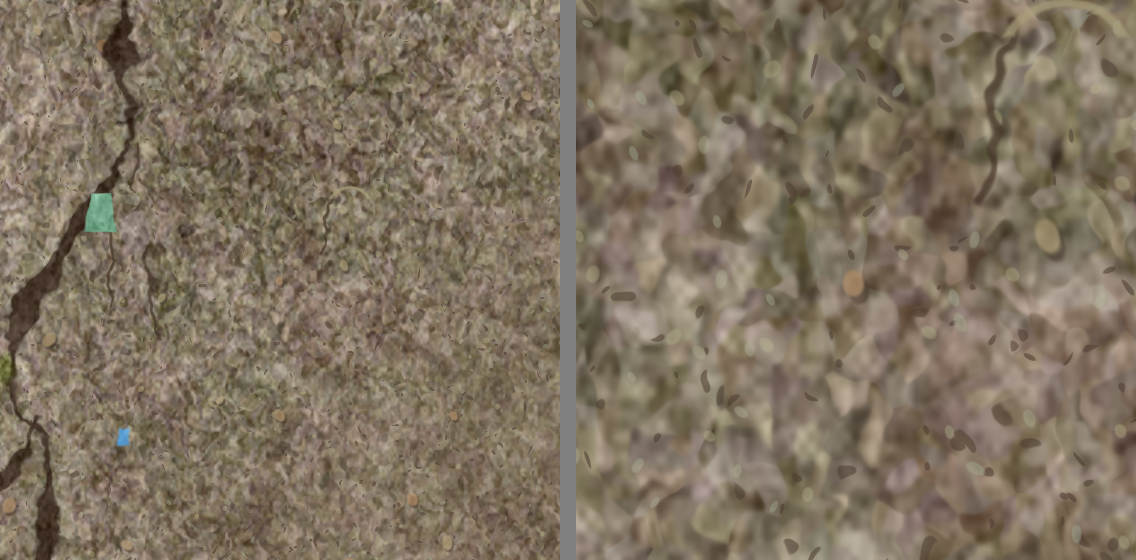
Left: the whole. Right: its middle third, enlarged.
Reproduce this texture procedurally as a Shadertoy shader.

```glsl
// Weathered concrete: soft mineral facets and layered noise form the grain,
// with scattered pebbles, dark pits and broad stains on top. A winding soil
// filled crack runs down the left, beside a few small coloured chips.

const vec3 CONCRETE = vec3(0.500, 0.450, 0.378);
const vec3 SOIL     = vec3(0.245, 0.180, 0.135);
const vec3 CREAM    = vec3(0.66, 0.62, 0.48);
const vec3 TAN      = vec3(0.68, 0.52, 0.38);
const vec3 JADE     = vec3(0.46, 0.67, 0.55);
const vec3 BLUE     = vec3(0.34, 0.60, 0.80);
const vec3 MOSS     = vec3(0.30, 0.33, 0.09);

vec3 hash3(vec2 p) {
    vec3 q = fract(p.xyx * vec3(0.1031, 0.1030, 0.0973));
    q += dot(q, q.yxz + 33.33);
    return fract((q.xxy + q.yzz) * q.zyx);
}

float noise(vec2 p) {
    vec2 i = floor(p), f = fract(p);
    f = f * f * (3.0 - 2.0 * f);
    float low  = mix(hash3(i).x, hash3(i + vec2(1, 0)).x, f.x);
    float high = mix(hash3(i + vec2(0, 1)).x, hash3(i + vec2(1, 1)).x, f.x);
    return mix(low, high, f.y);
}

float fbm(vec2 p) {
    float sum = 0.0, gain = 0.53;
    for (int i = 0; i < 4; i++) {
        sum += gain * noise(p);
        p = mat2(1.6, 1.2, -1.2, 1.6) * p + 17.0;
        gain *= 0.5;
    }
    return sum;
}

// Softly blended Voronoi cells, each holding three random values.
vec3 facets(vec2 p, float sharpness) {
    vec2 cell = floor(p);
    vec4 sum = vec4(0.0);
    for (int k = 0; k < 9; k++) {
        vec2 c = cell + vec2(k % 3 - 1, k / 3 - 1);
        vec2 d = c + hash3(c + 51.0).xy - p;
        sum += vec4(hash3(c), 1.0) * exp(-sharpness * dot(d, d));
    }
    return sum.xyz / max(sum.w, 1e-6);
}

// Scattered rotated ellipses: x is coverage, y a random value per grain.
vec2 grains(vec2 p, float density, float size, float slimness, float seed) {
    vec2 cell = floor(p), result = vec2(0.0);
    for (int k = 0; k < 9; k++) {
        vec2 c = cell + vec2(k % 3 - 1, k / 3 - 1);
        vec3 pick = hash3(c + seed), place = hash3(c + seed + 77.0);
        float a = (place.z - 0.5) * 2.2;
        vec2 d = mat2(cos(a), -sin(a), sin(a), cos(a)) * (p - c - place.xy);
        d.x *= mix(1.1, slimness, pick.z);
        float r = size * (0.6 + 0.6 * pick.y);
        float cover = 1.0 - smoothstep(0.72 * r, 1.15 * r, length(d));
        cover *= step(pick.x, density);
        if (cover > result.x) result = vec2(cover, pick.z);
    }
    return result;
}

float bump(float x, float centre, float width) {
    float d = (x - centre) / width;
    return exp(-d * d);
}

float fill(float d, float blur) { return 1.0 - smoothstep(-blur, blur, d); }

float segment(vec2 p, vec2 a, vec2 b) {
    vec2 ab = b - a;
    return length(p - a - ab * clamp(dot(p - a, ab) / dot(ab, ab), 0.0, 1.0));
}

float box(vec2 p, vec2 halfSize) {
    vec2 d = abs(p) - halfSize;
    return max(d.x, d.y);
}

// Signed distance to the main crack, widening into soil pockets.
float mainCrack(vec2 p) {
    float y = p.y;
    float x = 0.216 + 0.025 * bump(y, 0.78, 0.06)
            - 0.19 * (1.0 - smoothstep(0.36, 0.77, y))
            + 0.058 * (1.0 - smoothstep(0.21, 0.27, y));
    float w = 0.005 + 0.021 * bump(y, 0.91, 0.035) + 0.015 * bump(y, 0.62, 0.06)
            + 0.025 * bump(y, 0.47, 0.07) + 0.017 * bump(y, 0.06, 0.06);
    return (abs(p.x - x) - w) * 0.85;
}

void mainImage(out vec4 fragColor, in vec2 fragCoord) {
    vec2 uv = fragCoord / iResolution.xy;
    vec2 ragged = uv + 0.020 * (vec2(noise(uv * 28.0), noise(uv * 28.0 + 40.0)) - 0.5)
                     + 0.008 * (vec2(noise(uv * 90.0), noise(uv * 90.0 + 9.0)) - 0.5);

    // Grain, finer speckle and broad stains
    vec3 grain = facets(ragged * vec2(88.0, 70.0), 9.0) - 0.5;
    float stain = fbm(uv * 4.5 + 3.0) - 0.5;
    float damp = bump(length((uv - vec2(0.47, 0.70)) * vec2(1.0, 1.2)), 0.0, 0.24);
    float tone = 0.20 * grain.x + 0.21 * (noise(ragged * vec2(105.0, 80.0)) - 0.5)
               + 0.15 * (noise(uv * vec2(190.0, 150.0)) - 0.5)
               + 0.12 * (noise(uv * 24.0) - 0.5) + 0.17 * stain
               - 0.065 * damp + 0.035 * (1.0 - smoothstep(0.0, 0.5, uv.x));
    vec3 color = CONCRETE + 0.012 + tone;
    float hue = 0.5 * grain.y + 0.9 * (fbm(uv * 13.0 + 60.0) - 0.5);
    color += hue * vec3(0.035, -0.045, 0.025) + grain.z * vec3(0.02, 0.01, -0.055);
    color = mix(color, vec3(0.53, 0.45, 0.36), 0.3 * smoothstep(0.9, 1.7, uv.x + 1.0 - uv.y));

    // Dark pits, small light grains and occasional larger pebbles
    vec2 pit = grains(ragged * 62.0, 0.20, 0.27, 2.6, 5.0);
    color = mix(color, SOIL + 0.05, 0.55 * pit.x);
    vec2 grit = grains(uv * 58.0 + 0.3, 0.11, 0.31, 2.0, 23.0);
    color = mix(color, mix(CREAM, vec3(0.60, 0.61, 0.54), grit.y) + 0.4 * tone, 0.65 * grit.x);
    vec2 shade = grains(uv * 15.0 + vec2(-0.05, 0.07), 0.05, 0.20, 1.6, 91.0);
    vec2 pebble = grains(uv * 15.0, 0.05, 0.20, 1.6, 91.0);
    color = mix(color, SOIL, 0.5 * shade.x);
    color = mix(color, mix(TAN, CREAM, pebble.y) + 0.3 * tone, 0.8 * pebble.x);

    // Main crack, its side branches and hairlines
    float crack = mainCrack(ragged);
    crack = min(crack, segment(ragged, vec2(0.06, 0.25), vec2(0.045, 0.19)) - 0.005);
    crack = min(crack, segment(ragged, vec2(0.045, 0.19), vec2(0.0, 0.14)) - 0.013);
    float hair = segment(ragged, vec2(0.245, 0.74), vec2(0.235, 0.66));
    hair = min(hair, segment(ragged, vec2(0.20, 0.59), vec2(0.195, 0.46)));
    hair = min(hair, segment(ragged, vec2(0.26, 0.59), vec2(0.275, 0.39)));
    hair = min(hair, segment(ragged, vec2(0.585, 0.65), vec2(0.575, 0.55)));
    color = mix(color, SOIL, 0.65 * fill(hair - 0.003, 0.002));
    color = mix(color, color * 0.8, fill(crack - 0.003, 0.004));
    color = mix(color, SOIL + 0.45 * tone, 0.95 * fill(crack, 0.0025));

    // Moss, pale twig, pinkish stone and painted chips
    float moss = fill(length((ragged - vec2(0.005, 0.335)) * vec2(1.3, 1.0)) - 0.03, 0.015);
    color = mix(color, MOSS + tone, 0.75 * moss);
    float twig = abs(length((uv - vec2(0.625, 0.635)) * vec2(1.0, 1.2)) - 0.036);
    twig = max(twig - 0.003, 0.645 - uv.y);
    color = mix(color, CREAM, 0.75 * fill(twig, 0.002));
    float stone = length((ragged - vec2(0.242, 0.585)) * vec2(1.4, 1.0)) - 0.036;
    color = mix(color, vec3(0.59, 0.53, 0.51) + tone, 0.75 * fill(stone, 0.004));
    vec2 chip = mix(uv, ragged, 0.35) - vec2(0.181, 0.620);
    chip.x *= 1.0 + 6.0 * chip.y;
    color = mix(color, JADE + 0.6 * tone, fill(box(chip, vec2(0.023, 0.034)), 0.002));
    float fleck = box(mix(uv, ragged, 0.5) - vec2(0.221, 0.222), vec2(0.010, 0.015));
    color = mix(color, BLUE + 0.5 * tone, fill(fleck, 0.003));

    fragColor = vec4(clamp(color, 0.0, 1.0), 1.0);
}
```
